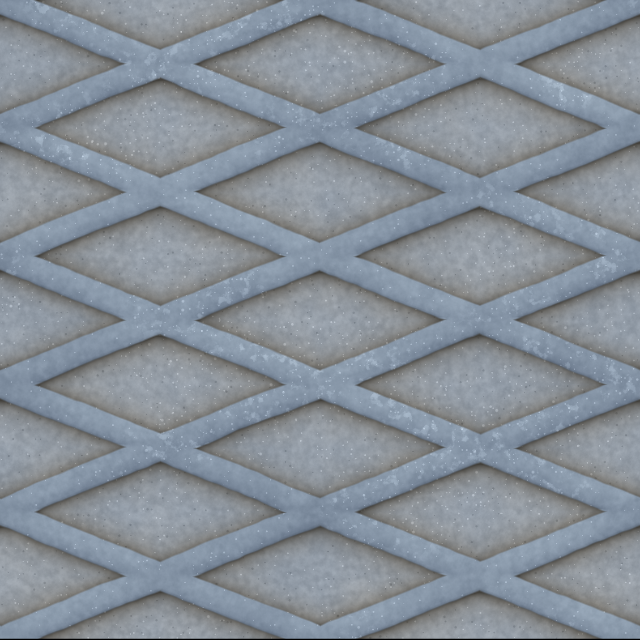
Reproduce this texture procedurally as a three.js fragment shader.

```glsl
// Weathered grey-blue metal lattice: rounded bars cross into flat diamonds, two across, five down.
// Two families of slanted lines give signed bar distances, which drive the bar profile,
// the brown shadows on the recessed floor and the edges; turned noise and round flecks add wear.
varying vec2 vUv;

float hash(vec2 p) {
  return fract(sin(dot(p, vec2(127.1, 311.7))) * 43758.5453);
}

float noise(vec2 p) {
  vec2 i = floor(p), f = fract(p);
  f = f * f * (3.0 - 2.0 * f);
  return mix(mix(hash(i), hash(i + vec2(1.0, 0.0)), f.x),
             mix(hash(i + vec2(0.0, 1.0)), hash(i + vec2(1.0, 1.0)), f.x), f.y);
}

// Each octave is turned so that no axis shows
float fbm(vec2 p) {
  float sum = 0.0, amp = 0.5;
  for (int i = 0; i < 4; i++) {
    p = mat2(0.80, 0.60, -0.60, 0.80) * p + 17.3;
    sum += amp * noise(p);
    p *= 1.9;
    amp *= 0.55;
  }
  return sum / 1.01 - 0.5;
}

// Soft round dots in a given share of the cells
float flecks(vec2 p, float share) {
  vec2 cell = floor(p);
  vec2 center = 0.3 + 0.4 * vec2(hash(cell), hash(cell + 7.7));
  float radius = 0.15 + 0.2 * hash(cell + 3.1);
  float dotMask = 1.0 - smoothstep(radius * 0.3, radius, length(fract(p) - center));
  return dotMask * step(1.0 - share, hash(cell + 19.3));
}

// Signed distance to the nearest line of a family; positive lies above it
float lineDistance(float t) {
  return (fract(t + 0.5) - 0.5) / length(vec2(2.0, 5.0));
}

// Thin contact shadow plus a wide soft one, deeper below the bar than above
float barShadow(float d, float halfWidth, vec2 below, vec2 above) {
  vec2 strength = mix(above, below, step(d, 0.0));
  float gap = max(abs(d) - halfWidth, 0.0);
  return dot(strength, exp(-gap / vec2(0.0045, 0.0130)));
}

void main() {
  // Slightly uneven lattice
  vec2 wobble = vec2(noise(vUv * 13.0), noise(vUv * 13.0 + 40.0)) - 0.5;
  vec2 ragged = vec2(noise(vUv * 70.0), noise(vUv * 70.0 + 9.0)) - 0.5;
  vec2 p = (vUv + wobble * 0.003 + ragged * 0.0014) * vec2(2.0, 5.0);
  float falling = lineDistance(p.y + p.x);
  float rising = lineDistance(p.y - p.x);
  float halfWidth = 0.0204;
  float nearest = min(abs(falling), abs(rising));
  float bar = 1.0 - smoothstep(-0.0020, 0.0020, nearest - halfWidth);

  // Wear layers, from broad to fine
  float cloud = fbm(vUv * 6.0);
  float mottle = fbm(vUv * 24.0 + 8.0);
  float grain = fbm(vUv * 120.0 + 5.0);
  float patches = smoothstep(0.45, 0.75, noise(vUv * 9.0 + 3.0));

  // Recessed floor: pale blue-grey centre, brown grime towards the bars
  float inset = max(nearest - halfWidth, 0.0);
  float grime = 1.05 * exp(-inset / 0.020) + cloud * 0.5 + mottle * 0.3;
  vec3 floorColor = mix(vec3(0.590, 0.628, 0.672), vec3(0.535, 0.530, 0.515),
                        clamp(grime, 0.0, 1.0));
  floorColor += cloud * 0.07 + mottle * 0.06 + grain * 0.13;
  floorColor -= 0.08 * flecks(vUv * 120.0 + 50.0, 0.09);
  float shadow = barShadow(rising, halfWidth, vec2(0.52, 0.40), vec2(0.20, 0.15))
               + barShadow(falling, halfWidth, vec2(0.34, 0.34), vec2(0.22, 0.17));
  shadow = clamp(shadow * (0.92 + 0.5 * mottle), 0.0, 0.94);
  floorColor = mix(floorColor, vec3(0.245, 0.235, 0.215), shadow);

  // Rounded bars: light on the upper flank, dark on the lower one
  float onRising = smoothstep(-0.010, 0.010, abs(falling) - abs(rising));
  float flank = mix(falling, rising, onRising) / halfWidth;
  float light = 0.66 + 0.38 * flank - 0.30 * flank * flank - 0.08 * onRising;
  float crossing = 1.0 - smoothstep(0.010, 0.034, max(abs(falling), abs(rising)));
  light = mix(light, 0.40, crossing * 0.75) + cloud * 0.7 + mottle * 0.35;
  vec3 barColor = mix(vec3(0.455, 0.512, 0.585), vec3(0.575, 0.637, 0.702),
                      clamp(light, -0.3, 1.2));
  barColor += grain * 0.09;
  barColor *= 1.0 - 0.16 * smoothstep(0.72, 1.1, -flank);

  // Pale scuffs on the bars, small bright flecks everywhere
  float scuff = smoothstep(0.06, 0.26, fbm(vUv * 85.0 + 21.0)) * patches;
  barColor += scuff * vec3(0.085, 0.088, 0.088);
  vec3 color = mix(floorColor, barColor, bar);
  float bright = flecks(vUv * 150.0, 0.08 + 0.10 * patches)
               + flecks(mat2(0.8, 0.6, -0.6, 0.8) * vUv * 95.0, 0.05 * patches);
  color += 0.12 * bright * (1.0 - 0.8 * shadow * (1.0 - bar));

  // Dark seam along the lower rim
  color *= smoothstep(0.0010, 0.0030, vUv.y);

  gl_FragColor = vec4(clamp(color, 0.0, 1.0), 1.0);
}
```
